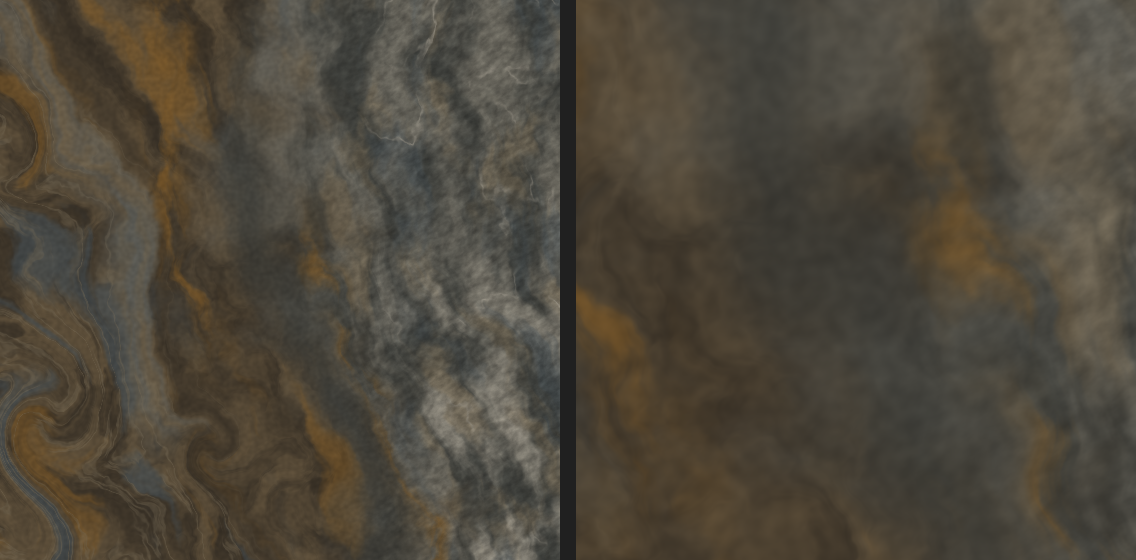
Left: the whole. Right: its middle third, enlarged.
This texture is drawn by a Shadertoy shader. Its source:

```glsl
// Turbulent gas-giant clouds: brown eddies on the left, grainy slate streams on the right.
#define UMBER   vec3(0.215, 0.185, 0.145)
#define BROWN   vec3(0.355, 0.300, 0.220)
#define OCHRE   vec3(0.480, 0.340, 0.150)
#define SLATE   vec3(0.235, 0.240, 0.225)
#define GREY    vec3(0.395, 0.385, 0.350)
#define PALE    vec3(0.560, 0.540, 0.495)
#define SAND    vec3(0.445, 0.400, 0.320)
#define BLUE    vec3(0.260, 0.300, 0.325)
#define WARP    0.075
#define TWIST   2.6
#define GRAIN   0.075

vec2 gradientAt(vec2 cell) {
    vec3 q = fract(cell.xyx * vec3(0.1031, 0.1030, 0.0973));
    q += dot(q, q.yzx + 33.33);
    float angle = 6.2832 * fract((q.x + q.y) * q.z);
    return vec2(cos(angle), sin(angle));
}

float gradientNoise(vec2 p) {
    vec2 i = floor(p), f = fract(p);
    vec2 w = f * f * f * (f * (f * 6.0 - 15.0) + 10.0);
    vec2 e = vec2(1.0, 0.0);
    float low = mix(dot(gradientAt(i), f), dot(gradientAt(i + e), f - e), w.x);
    float high = mix(dot(gradientAt(i + e.yx), f - e.yx), dot(gradientAt(i + 1.0), f - 1.0), w.x);
    return 1.4 * mix(low, high, w.y);
}

float fbm(vec2 p) {
    float sum = 0.0, amp = 0.5;
    for (int i = 0; i < 5; i++) {
        sum += amp * gradientNoise(p);
        p = mat2(1.92, 0.56, -0.56, 1.92) * p + 17.3;
        amp *= 0.5;
    }
    return sum;
}

float bump(float x, float width) {
    return exp(-x * x / (width * width));
}

// Rotates space around each eddy (xy = centre, z = radius)
vec2 swirl(vec2 p) {
    vec3 eddies[4] = vec3[4](vec3(0.09, 0.26, 0.11), vec3(0.01, 0.72, 0.08),
                             vec3(0.38, 0.20, 0.05), vec3(0.02, 0.02, 0.11));
    for (int i = 0; i < 4; i++) {
        vec2 d = p - eddies[i].xy;
        float a = TWIST * bump(length(d), eddies[i].z);
        p = eddies[i].xy + mat2(cos(a), sin(a), -sin(a), cos(a)) * d;
    }
    return p;
}

void mainImage(out vec4 fragColor, in vec2 fragCoord) {
    vec2 uv = fragCoord / iResolution.y;

    // Warped space and the two stream coordinates that follow the flow
    vec2 p = swirl(uv);
    p += WARP * vec2(fbm(uv * 4.0 + 3.1), fbm(uv * 4.0 + 41.7));
    p += 0.25 * WARP * vec2(fbm(uv * 13.0 + 9.4), fbm(uv * 13.0 + 23.9));
    float t = 1.0 - p.y;
    float left = p.x - 0.42 * t - 0.08 * bump(t - 0.36, 0.13);
    float right = p.x - 0.25 * smoothstep(0.3, 1.0, t);

    // Brown eddies with long filaments
    float bands = fbm(vec2(left * 13.0, t * 2.6) + 1.5 * fbm(p * 5.0));
    float tint = fbm(vec2(left * 9.0, t * 3.0) + 60.0);
    float leftSide = 1.0 - smoothstep(0.02, 0.16, left);
    vec3 brown = mix(UMBER, BROWN, smoothstep(-0.38, 0.32, bands));
    brown = mix(brown, BLUE, 0.65 * leftSide * smoothstep(0.06, 0.32, tint));
    brown = mix(brown, OCHRE, 0.6 * smoothstep(0.14, 0.38, -tint));
    float filament = bump(fbm(vec2(left * 17.0, t * 3.0) + 80.0), 0.045);
    brown = mix(brown, SAND, 0.4 * leftSide * filament);

    // Slate streams, brighter towards the lower right
    float streaks = fbm(vec2(right * 13.0, t * 4.0) + 25.0);
    float patches = fbm(p * 6.0 + 90.0);
    vec3 slate = mix(SLATE, GREY, smoothstep(-0.35, 0.3, streaks + 0.5 * patches));
    float glow = smoothstep(0.25, 1.0, t) * smoothstep(0.5, 0.68, right);
    slate = mix(slate, PALE, glow * smoothstep(-0.3, 0.4, streaks + patches));
    slate = mix(slate, SAND, 0.6 * smoothstep(0.02, 0.34, fbm(vec2(right * 11.0, t * 5.0) + 120.0)));
    slate = mix(slate, BLUE, 0.45 * smoothstep(0.04, 0.3, fbm(vec2(right * 9.0, t * 3.0) + 150.0)));
    float slateSide = smoothstep(0.3, 0.62, right + 0.25 * patches);
    vec3 col = mix(brown, slate, slateSide);

    // Pale ribbon with a dark outer rim
    float ribbonFade = 1.0 - smoothstep(0.76, 0.86, t);
    float ribbon = smoothstep(-0.09, -0.01, left) * (1.0 - smoothstep(0.025, 0.045, left));
    col = mix(col, mix(GREY, SAND, 0.5 + 0.5 * sin(left * 150.0 + 5.0 * bands)), 0.6 * ribbon * ribbonFade);
    col = mix(col, UMBER, 0.6 * bump(left - 0.068, 0.025));

    // Ochre seams and the dark central channel
    float flecks = smoothstep(-0.2, 0.3, fbm(vec2(right * 20.0, t * 8.0) + 200.0));
    float seams = bump(right - 0.29, 0.035) * (1.0 - smoothstep(0.5, 0.75, t))
                + bump(right - 0.51, 0.025) * smoothstep(0.3, 0.5, t);
    col = mix(col, OCHRE, 0.75 * flecks * seams);
    float channel = bump(right - 0.435, 0.045) * smoothstep(0.18, 0.3, t);
    col = mix(col, SLATE * 0.92, 0.7 * channel);

    // Bright crests in the slate region
    float crest = bump(fbm(vec2(right * 7.0, t * 4.0) + 240.0), 0.025) * smoothstep(-0.05, 0.25, patches);
    col = mix(col, PALE, 0.6 * crest * smoothstep(0.55, 0.7, right));

    // Fine slanted grain, strongest on the right
    vec2 slanted = mat2(0.8, -0.6, 0.6, 0.8) * uv;
    float grain = fbm(slanted * vec2(36.0, 64.0) + 4.0 * p);
    col *= 1.0 + GRAIN * (1.0 + 4.0 * slateSide * smoothstep(0.45, 0.75, uv.x)) * grain;
    col *= 1.0 + GRAIN * gradientNoise(uv * 110.0);

    fragColor = vec4(clamp(col, 0.0, 1.0), 1.0);
}
```
